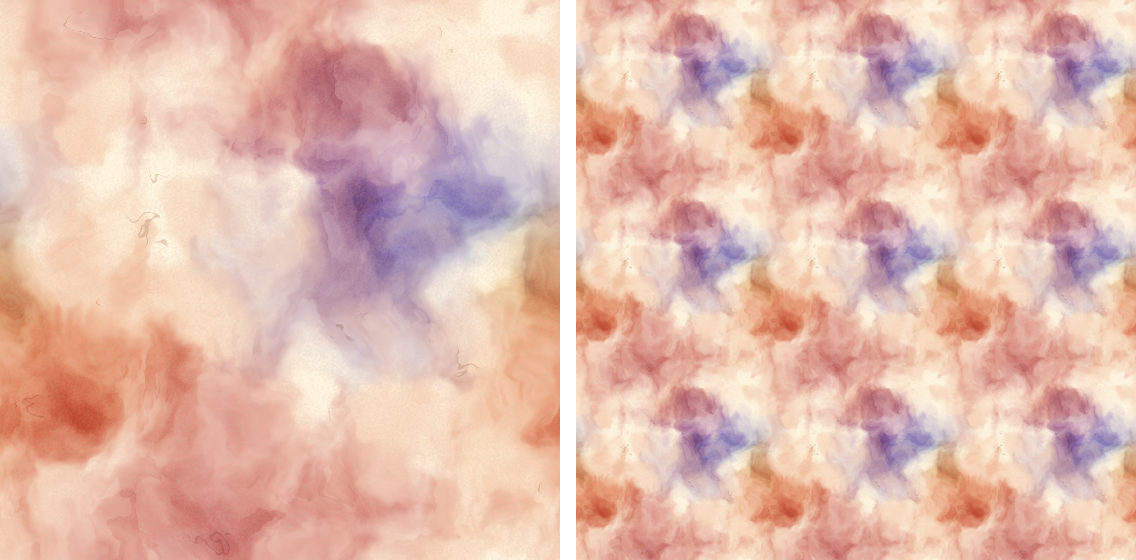
Left: one tile. Right: repeated 3 by 3.
This texture is drawn by a WebGL 1 fragment shader. Its source:

```glsl
precision highp float;
// Seamless watercolour washes of rose, orange, violet and blue on grained cream paper.

#define WARP 0.075      // how far the wet paint wanders
#define RAGGED 0.70     // unevenness of the wash outlines
#define BLOOM 0.20      // contrast of the overlapping stains
#define RIM 0.07        // pigment gathered along drying edges
#define TINT 0.62       // strength of the peach underpainting
#define STRENGTH 0.80   // density of all pools of pigment
#define GRAIN 0.045     // relief of the paper
#define GRANULATION 0.2 // pigment settling in the paper
#define PAPER vec3(0.995, 0.955, 0.872)

uniform vec2 u_resolution;

// Light absorbed by each pigment at full density
const vec3 ROSE = vec3(0.29, 0.90, 0.84);
const vec3 ORANGE = vec3(0.17, 0.76, 1.05);
const vec3 PEACH = vec3(0.04, 0.17, 0.22);
const vec3 VIOLET = vec3(0.46, 0.80, 0.32);
const vec3 LAVENDER = vec3(0.32, 0.40, 0.14);
const vec3 BLUE = vec3(0.60, 0.46, 0.08);
const vec3 OCHRE = vec3(0.15, 0.28, 0.62);
const vec3 UMBER = vec3(0.30, 0.50, 0.60);

float hash(vec2 cell, float seed) {
  vec3 q = fract(vec3(cell.xyx + seed * 17.3) * 0.1031);
  q += dot(q, q.yzx + 33.33);
  return fract((q.x + q.y) * q.z);
}

float corner(vec2 cell, vec2 offset, vec2 cells, float seed) {
  float angle = 6.28319 * hash(mod(cell, cells), seed);
  return dot(vec2(cos(angle), sin(angle)), offset);
}

// Gradient noise that wraps after a whole number of cells
float noise(vec2 uv, vec2 cells, float seed) {
  vec2 p = uv * cells;
  vec2 i = floor(p);
  vec2 f = p - i;
  vec2 w = f * f * f * (f * (f * 6.0 - 15.0) + 10.0);
  vec2 e = vec2(1.0, 0.0);
  float low = mix(corner(i, f, cells, seed), corner(i + e, f - e, cells, seed), w.x);
  float high = mix(corner(i + e.yx, f - e.yx, cells, seed),
                   corner(i + 1.0, f - 1.0, cells, seed), w.x);
  return 1.4 * mix(low, high, w.y);
}

float fbm(vec2 uv, vec2 cells, float seed) {
  float sum = 0.0;
  float gain = 0.6;
  for (int k = 0; k < 5; k++) {
    sum += gain * noise(uv, cells, seed + float(k) * 3.7);
    cells *= 2.0;
    gain *= 0.5;
  }
  return sum;
}

// Density of one pool of paint on the wrapped sheet
float wash(vec2 p, vec2 centre, vec2 size, float ragged, float softness) {
  vec2 d = (fract(p - centre + 0.5) - 0.5) / size;
  float reach = 1.0 - length(d) + RAGGED * ragged;
  return 0.88 * smoothstep(-0.2, 1.1, reach) + 0.12 * smoothstep(0.0, softness, reach);
}

void main() {
  vec2 uv = gl_FragCoord.xy / u_resolution;

  // Flow of the wet paint
  vec2 flow = vec2(fbm(uv, vec2(5.0), 1.0), fbm(uv, vec2(5.0), 2.0));
  vec2 p = uv + WARP * flow;
  float ragged = fbm(p, vec2(7.0, 5.0), 3.0);
  float softness = mix(0.06, 0.8, smoothstep(-0.35, 0.1, noise(uv, vec2(5.0), 4.0)));

  // Overlapping stains, crisp in some places and blurred in most
  float stain = 0.0;
  float rim = 0.0;
  for (int k = 0; k < 4; k++) {
    float layer = float(k);
    float n = fbm(p, vec2(6.0 + 3.0 * layer, 5.0 + 2.0 * layer), 10.0 + layer);
    float blur = smoothstep(-0.45, 0.0, noise(uv, vec2(6.0), 30.0 + layer));
    float width = mix(0.025, 0.5, blur);
    float cover = smoothstep(-width, width, n);
    stain += cover - 0.5;
    rim += (1.0 - blur) * cover * exp(-max(n, 0.0) / 0.04);
  }

  // Paper relief: slanted fibres over a fine tooth
  vec2 slant = vec2(uv.x + uv.y, uv.y - uv.x);
  float relief = 0.7 * noise(slant, vec2(110.0, 190.0), 50.0)
               + 0.6 * noise(uv, vec2(250.0), 51.0)
               + 0.15 * noise(uv, vec2(90.0), 52.0);

  // Pools of pigment
  vec3 ink = ROSE * 0.52 * wash(p, vec2(0.37, 0.08), vec2(0.42, 0.32), ragged, softness);
  ink += ROSE * 0.48 * wash(p, vec2(0.43, 0.04), vec2(0.20, 0.15), ragged, softness);
  ink += ROSE * 0.46 * wash(p, vec2(0.50, 0.79), vec2(0.26, 0.19), ragged, softness);
  ink += ORANGE * 0.72 * wash(p, vec2(0.14, 0.35), vec2(0.21, 0.25), ragged, softness);
  ink += ORANGE * 0.42 * wash(p, vec2(0.99, 0.27), vec2(0.23, 0.29), ragged, softness);
  ink += VIOLET * 0.68 * wash(p, vec2(0.67, 0.71), vec2(0.24, 0.20), ragged, softness);
  ink += LAVENDER * 0.85 * wash(p, vec2(0.63, 0.53), vec2(0.28, 0.26), ragged, softness);
  ink += LAVENDER * 0.55 * wash(p, vec2(0.01, 0.63), vec2(0.11, 0.17), ragged, softness);
  ink += BLUE * 0.62 * wash(p, vec2(0.82, 0.63), vec2(0.17, 0.18), ragged, softness);
  ink += OCHRE * 0.65 * wash(p, vec2(0.98, 0.53), vec2(0.14, 0.17), ragged, softness);
  ink *= STRENGTH;

  // Peach underpainting that leaves patches of bare paper
  float bare = fbm(p, vec2(4.0, 5.0), 60.0);
  ink += PEACH * TINT * (1.0 - smoothstep(-0.25, 0.0 + 0.5 * softness, bare));
  ink *= exp(BLOOM * stain + RIM * rim) * (1.0 + GRANULATION * relief);

  // Sparse hairline cracks along drying fronts
  float crack = 1.0 - smoothstep(0.0, 0.016, abs(bare - 0.04));
  ink += UMBER * 0.35 * crack * smoothstep(0.38, 0.55, noise(uv, vec2(9.0), 70.0));

  vec3 colour = PAPER * exp(-ink) * (1.0 + GRAIN * relief);
  gl_FragColor = vec4(clamp(colour, 0.0, 1.0), 1.0);
}
```
